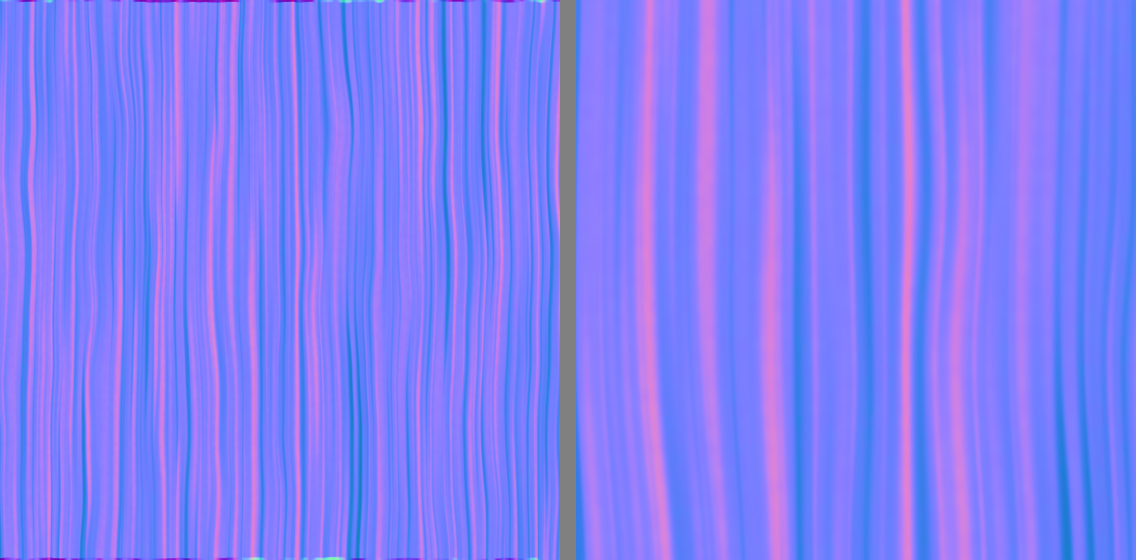
Left, the full canvas; right, a detail of the centre.
Write a WebGL 1 fragment shader that draws this texture map.

```glsl
precision highp float;
// Tangent-space normal map of wavy vertical wood grain with ridges and fine fibres.

uniform vec2 u_resolution;

#define BOLD_COUNT 56.0     // bold streak columns across the canvas
#define BOLD_SLOPE 1.15
#define THIN_COUNT 104.0    // thinner streak columns
#define THIN_SLOPE 0.62
#define STREAK_WIDTH 0.19   // streak width as a share of its column
#define FIBRE_SLOPE 0.44
#define SWELL_SLOPE 0.12
#define WAVINESS 0.009
#define SLOPE_BIAS -0.02
#define RIM_WIDTH 0.006     // broken band along top and bottom
#define RIM_SLOPE 15.0

float hash(vec2 p) {
    return fract(sin(dot(p, vec2(127.1, 311.7))) * 43758.5453);
}

float noise(vec2 p) {
    vec2 i = floor(p);
    vec2 f = fract(p);
    f = f * f * (3.0 - 2.0 * f);
    float low = mix(hash(i), hash(i + vec2(1.0, 0.0)), f.x);
    float high = mix(hash(i + vec2(0.0, 1.0)), hash(i + vec2(1.0, 1.0)), f.x);
    return mix(low, high, f.y);
}

// Sideways drift of the grain, slow along its length.
float drift(vec2 p) {
    float broad = noise(p * vec2(8.0, 4.0) + 17.0) - 0.5;
    float small = noise(p * vec2(18.0, 9.0) + 41.0) - 0.5;
    return WAVINESS * (2.0 * broad + 0.8 * small);
}

// Signed slope of scattered streaks that fade and taper along y.
// Neighbours mostly alternate in sign, as the two flanks of a ridge.
float streaks(vec2 p, float count, float seed) {
    float x = p.x * count;
    float column = floor(x);
    float slope = 0.0;
    for (int i = -1; i <= 1; i++) {
        float id = column + float(i);
        float place = hash(vec2(id, seed));
        float side = mod(id, 2.0) < 0.5 ? -1.0 : 1.0;
        side *= hash(vec2(id, seed + 1.0)) < 0.15 ? -1.0 : 1.0;
        float power = mix(0.3, 1.0, hash(vec2(id, seed + 2.0)));
        float life = noise(vec2(id + seed, p.y * 2.5 + place * 50.0));
        float strength = smoothstep(0.25, 0.72, life);
        float width = STREAK_WIDTH * mix(0.5, 1.1, strength);
        float d = (x - id - 0.5 - 0.8 * (place - 0.5)) / width;
        slope += side * power * strength * exp(-d * d);
    }
    return slope;
}

// Fine fibres over broad, soft swells.
float fibres(vec2 p) {
    float fine = noise(p * vec2(190.0, 3.5) + 5.0) - 0.5;
    float medium = noise(p * vec2(110.0, 3.0) + 29.0) - 0.5;
    float swell = noise(p * vec2(40.0, 2.5) + 61.0) - 0.5;
    return FIBRE_SLOPE * (fine + 0.8 * medium) + SWELL_SLOPE * swell;
}

// Vertical slope of the ragged rims.
float rim(vec2 p) {
    float end = step(0.5, p.y) * 37.0;
    float ragged = noise(vec2(p.x * 90.0, end + 3.0));
    float reach = RIM_WIDTH * mix(0.6, 1.2, ragged);
    float band = 1.0 - smoothstep(0.3 * reach, reach, min(p.y, 1.0 - p.y));
    float v = 0.7 * noise(vec2(p.x * 22.0, end + 9.0)) + 0.3 * ragged - 0.54;
    return RIM_SLOPE * band * v * abs(v);
}

void main() {
    vec2 uv = gl_FragCoord.xy / u_resolution;
    float shift = drift(uv);
    float lean = (drift(uv + vec2(0.0, 0.004)) - shift) / 0.004;
    vec2 p = vec2(uv.x + shift, uv.y);

    // Horizontal slope, with slight roughness on the streak flanks.
    float slope = SLOPE_BIAS + fibres(p);
    slope += BOLD_SLOPE * streaks(p, BOLD_COUNT, 3.0);
    slope += THIN_SLOPE * streaks(p, THIN_COUNT, 11.0);
    float rough = noise(uv * vec2(150.0, 130.0)) - 0.5;
    slope *= 1.0 + 0.16 * rough;

    // Vertical slope follows the lean of the grain.
    float rise = slope * lean * 0.6 + 0.03 * rough - 0.01 + rim(uv);
    vec3 normal = normalize(vec3(slope, rise, 1.0));
    gl_FragColor = vec4(0.5 + 0.5 * normal, 1.0);
}
```
